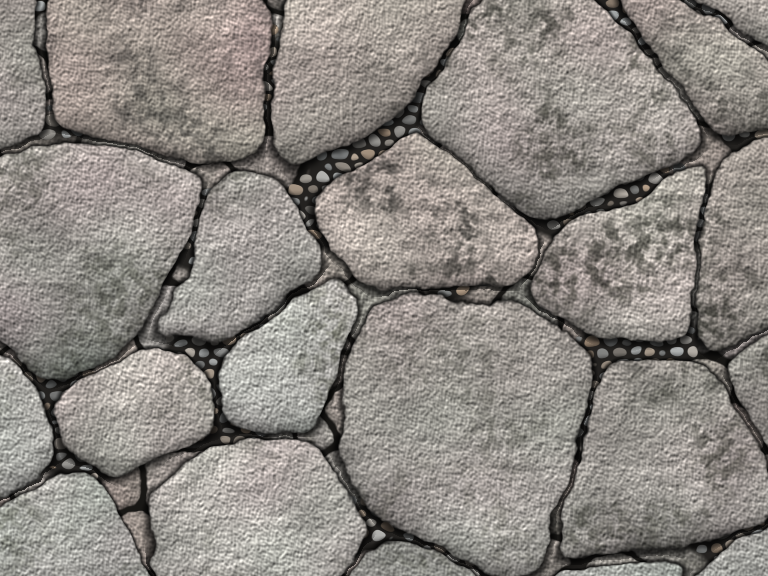
This texture is drawn by a Shadertoy shader. Its source:

```glsl
// Dry stone wall: big rough boulders, chinking stones and pebbles in dark gaps.
// Each layer is a power diagram with rounded cells; gradient noise roughens
// the faces, lit from above, and stains them with dark lichen.

vec2 hash2(vec2 p) {
    vec3 q = fract(p.xyx * vec3(0.1031, 0.1030, 0.0973));
    q += dot(q, q.yzx + 33.33);
    return fract((q.xx + q.yz) * q.zy);
}

float gradientAt(vec2 cell, vec2 f, vec2 corner) {
    return dot(hash2(cell + corner) * 2.0 - 1.0, f - corner);
}

float noise(vec2 p) {
    vec2 i = floor(p), f = p - i;
    vec2 u = f * f * f * (f * (f * 6.0 - 15.0) + 10.0);
    return mix(mix(gradientAt(i, f, vec2(0, 0)), gradientAt(i, f, vec2(1, 0)), u.x),
               mix(gradientAt(i, f, vec2(0, 1)), gradientAt(i, f, vec2(1, 1)), u.x), u.y);
}

struct Stone {
    float edge;   // rounded distance to the border, in cells
    vec2 facing;  // direction towards the nearest border
    vec2 id;
    vec2 local;   // position from the seed
};

// Seed position and power weight, rows staggered like masonry
vec3 seedOf(vec2 cell, float jitter) {
    vec2 shift = vec2(0.5 * mod(cell.y, 2.0) - 0.25, 0.0);
    return vec3(cell + 0.5 + shift + jitter * (hash2(cell) - 0.5),
                0.42 * hash2(cell + 71.0).x);
}

float power(vec2 p, vec3 seed) {
    vec2 d = p - seed.xy;
    return dot(d, d) - seed.z;
}

Stone findStone(vec2 p, float jitter, float sharpness) {
    vec2 home = floor(p), id = home;
    vec3 own = vec3(0.0);
    float nearest = 1e3;
    for (int y = -2; y <= 2; y++)
    for (int x = -2; x <= 2; x++) {
        vec2 cell = home + vec2(x, y);
        vec3 s = seedOf(cell, jitter);
        float w = power(p, s);
        if (w < nearest) { nearest = w; own = s; id = cell; }
    }
    // Soft minimum of the border distances rounds the corners
    float sum = 1e-6;
    vec2 facing = vec2(0.0);
    for (int y = -2; y <= 2; y++)
    for (int x = -2; x <= 2; x++) {
        vec2 cell = home + vec2(x, y);
        if (cell == id) continue;
        vec3 s = seedOf(cell, jitter);
        vec2 delta = s.xy - own.xy;
        float len = max(length(delta), 0.05);
        float w = exp(-sharpness * (power(p, s) - nearest) / (2.0 * len));
        sum += w;
        facing += w * delta / len;
    }
    return Stone(-log(sum) / sharpness, facing / sum, id, p - own.xy);
}

float relief(vec2 q) {
    return 0.6 * noise(q * vec2(11.0, 15.0)) + 0.5 * noise(q * vec2(29.0, 37.0))
         + 0.42 * noise(q * 80.0) + 0.5 * noise(q * 190.0);
}

// Gritty rock face; grey runs from warm tan (0) to cool grey green (1)
vec3 rockFace(vec2 p, vec2 id, float grey) {
    vec2 rnd = hash2(id + 19.0);
    vec2 q = p + 7.0 * rnd;
    vec3 color = mix(vec3(0.635, 0.59, 0.56), vec3(0.59, 0.59, 0.575), grey);
    color *= 0.93 + 0.2 * rnd.x + 0.2 * noise(q * 4.5) + 0.16 * noise(q * 13.0);
    color += vec3(0.03, -0.01, 0.01) * noise(q * 6.0 + 40.0);
    float bump = relief(q) - relief(q + vec2(-0.002, 0.004));
    color *= 1.0 + 0.85 * bump + 0.2 * noise(q * 130.0 + 9.0);
    float patches = smoothstep(-0.1, 0.35, noise(q * 5.0) + 0.4 * noise(q * 21.0));
    float speckle = smoothstep(-0.3, 0.35, noise(q * 40.0) + 0.8 * noise(q * 95.0));
    vec3 stain = mix(vec3(0.47, 0.48, 0.49), vec3(0.5, 0.51, 0.45), grey);
    return color * mix(vec3(1.0), stain, patches * speckle * (0.25 + 0.75 * rnd.y));
}

// Lit upper rim, shaded underside and contact line
float bevel(float inner, vec2 facing, float width) {
    float rim = exp(-max(inner, 0.0) / width);
    float lit = facing.y > 0.0 ? 0.08 * facing.y : 0.58 * facing.y;
    return (1.0 + rim * lit) * mix(0.75, 1.0, smoothstep(0.0, 0.25 * width, inner));
}

float gravel(vec2 cell) {
    return smoothstep(0.0, 0.08, noise(cell * 0.11));
}

void mainImage(out vec4 fragColor, in vec2 fragCoord) {
    vec2 p = fragCoord / iResolution.y;
    float px = 1.0 / iResolution.y;
    vec2 wall = p + 0.026 * vec2(noise(p * 6.0), noise(p * 6.0 + 31.0))
                  + 0.010 * vec2(noise(p * 23.0), noise(p * 23.0 + 57.0))
                  + 0.004 * vec2(noise(p * 70.0), noise(p * 70.0 + 83.0));

    // Boulders, with gaps that open into pockets here and there
    Stone big = findStone(wall * vec2(2.9, 3.3) + vec2(3.2, 8.6), 0.72, 19.0);
    float pocket = smoothstep(0.05, 0.4, noise(p * 4.2 + 13.0));
    float gap = 0.007 + 0.016 * hash2(big.id + 5.0).x + 0.055 * pocket;
    float inner = big.edge - gap;

    // Chinking stones deep in the gaps
    Stone chink = findStone(wall * vec2(8.0, 10.0) + 40.0, 0.8, 16.0);
    float chinkInner = chink.edge - 0.035;
    vec3 chinkColor = rockFace(p, chink.id, hash2(chink.id).x * 0.8);
    chinkColor *= 0.92 * bevel(chinkInner, chink.facing, 0.1);
    vec3 color = mix(vec3(0.095, 0.09, 0.082), chinkColor,
                     smoothstep(-8.0 * px, 8.0 * px, chinkInner));

    // Pebbles gathered in drifts
    vec2 bed = p * vec2(38.0, 50.0) + 90.0;
    Stone pebble = findStone(bed, 0.7, 8.0);
    vec2 kind = hash2(pebble.id + 3.0);
    vec3 pebbleColor = mix(vec3(0.54, 0.55, 0.55), vec3(0.62, 0.54, 0.46), kind.x * kind.x);
    pebbleColor *= (0.75 + 0.5 * kind.y) * bevel(pebble.edge - 0.06, pebble.facing, 0.2);
    color = mix(color, vec3(0.14, 0.133, 0.125), gravel(bed));
    color = mix(color, pebbleColor, step(0.5, gravel(pebble.id))
                * smoothstep(0.04, 0.04 + 60.0 * px, pebble.edge));

    // Shadow cast into the gaps, deepest below an overhang
    float overhang = smoothstep(0.2, -0.5, big.facing.y);
    color *= mix(0.25, 1.0, smoothstep(0.0, 0.025 + 0.035 * overhang, -inner));

    // Boulder faces, warmer high on the wall
    float grey = clamp(0.85 - 0.75 * p.y + 0.7 * (hash2(big.id + 9.0).y - 0.5), 0.0, 1.0);
    vec3 face = rockFace(p, big.id, grey);
    vec2 tilt = hash2(big.id + 27.0) - vec2(0.5, 0.2);
    face *= 1.0 + 0.2 * dot(tilt, big.local);
    face *= bevel(inner, big.facing, 0.05);
    color = mix(color, face, smoothstep(-3.0 * px, 3.0 * px, inner));

    fragColor = vec4(clamp(color, 0.0, 1.0), 1.0);
}
```
